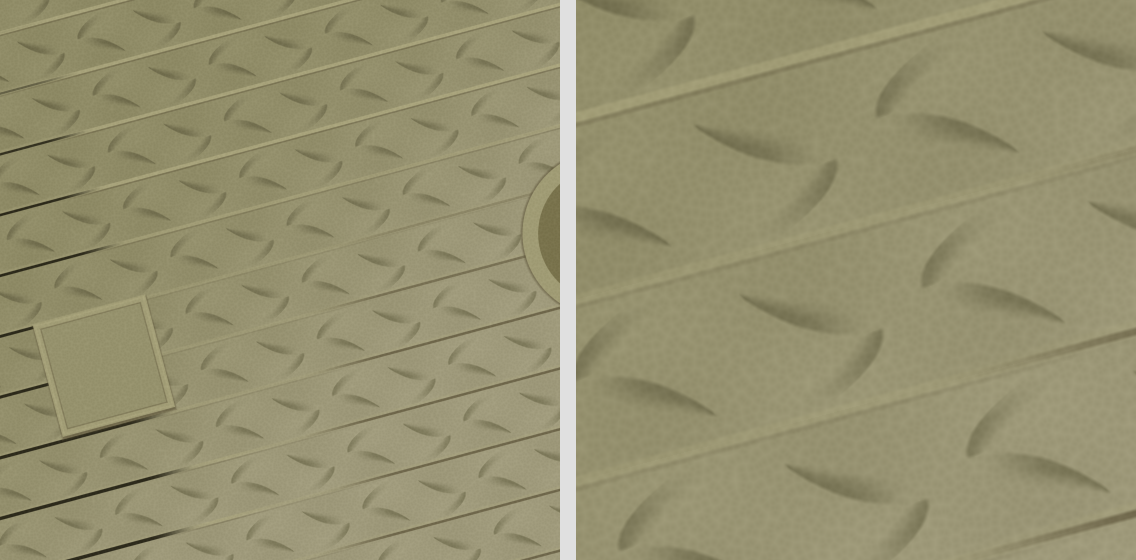
Left: the whole. Right: its middle third, enlarged.
This pattern is drawn by a WebGL 2 fragment shader. Its source:

```glsl
#version 300 es
precision highp float;
// Slanted olive ceiling panels embossed with curved fins, with a square plate and a round fitting.
uniform vec2 u_resolution;
out vec4 fragColor;

const vec3 OLIVE = vec3(0.575, 0.560, 0.415);
const vec3 PALE = vec3(0.625, 0.605, 0.485);
const vec3 CREAM = vec3(0.680, 0.660, 0.500);
const vec3 FIN_SHADE = vec3(0.415, 0.400, 0.280);
const vec3 BROWN = vec3(0.370, 0.335, 0.230);
const vec3 GAP = vec3(0.130, 0.120, 0.070);
const vec3 LENS = vec3(0.475, 0.450, 0.300);

const vec2 ALONG = vec2(0.966, 0.259);     // direction of the panels
const vec2 ACROSS = vec2(-0.259, 0.966);
const float PANEL = 0.1047;                // panel height
const float FIRST_SEAM = 0.941;            // height of seam 0 at the left edge
const float PERIOD = 2.05;                 // fin repeat, in panel heights
const vec2 FIN_ORIGIN = vec2(0.525, 0.492);
const float UPPER_SHIFT = 0.57;            // offset of the four upper panels
const vec2 PLATE_CENTER = vec2(0.1855, 0.347);
const float PLATE_HALF = 0.104;
const vec2 RING_CENTER = vec2(1.082, 0.583);
const float RING_OUTER = 0.149;
const float RING_INNER = 0.121;
const float GRAIN_SCALE = 210.0;
const float GRAIN = 0.035;

vec2 hash2(vec2 p) {
    vec3 q = fract(p.xyx * vec3(0.1031, 0.1030, 0.0973));
    q += dot(q, q.yzx + 33.33);
    return fract((q.xx + q.yz) * q.zy);
}

// Distance to the nearest scattered point
float cellular(vec2 p) {
    float nearest = 2.0;
    for (int j = -1; j <= 1; j++)
        for (int i = -1; i <= 1; i++) {
            vec2 cell = floor(p) + vec2(i, j);
            nearest = min(nearest, length(cell + hash2(cell) - p));
        }
    return nearest;
}

// Soft bar of given half width
float bar(float d, float halfWidth, float soft) {
    return 1.0 - smoothstep(halfWidth - soft, halfWidth + soft, abs(d));
}

// Upright fin and drooping leaf, each crisp on its outer edge and fading inward
float finPair(vec2 q, float soft) {
    float rise = (q.y - 0.08) / 0.35;
    float h = clamp(rise, 0.0, 1.0);
    float depth = q.x - 0.14 - 0.43 * h * h;
    float reach = 0.06 + 0.32 * sqrt(h);
    float fin = smoothstep(-soft, soft, depth) * (1.0 - smoothstep(0.0, reach, depth));
    fin *= smoothstep(-0.04, 0.06, rise) * (1.0 - smoothstep(0.35, 1.05, rise));

    float run = (q.x - 0.14) / 0.73;
    float r = clamp(run, 0.0, 1.0);
    float drop = 0.38 * pow(r, 2.2);
    depth = 0.08 - drop - q.y;
    reach = 0.16 + 0.25 * r - drop;
    float leaf = smoothstep(-soft, soft, depth) * (1.0 - smoothstep(0.2 * reach, reach, depth));
    leaf *= smoothstep(0.05, 0.65, run) * (1.0 - smoothstep(0.97, 1.02, run));
    return max(fin, leaf);
}

void main() {
    vec2 p = gl_FragCoord.xy / u_resolution;
    float soft = max(0.7 / min(u_resolution.x, u_resolution.y), 0.0013);
    float v = (FIRST_SEAM - p.y + 0.268 * p.x) * 0.966 / PANEL;

    // Lit surface and embossed fins
    float light = smoothstep(0.15, 1.5, p.x + 1.0 - p.y);
    vec3 color = mix(OLIVE - 0.012, PALE, light * light);
    float s = dot(p - FIN_ORIGIN, ALONG) / PANEL;
    s += v < 4.0 ? UPPER_SHIFT : 0.0;
    vec2 q = vec2(mod(s + 0.5 * PERIOD, PERIOD) - 0.5 * PERIOD, 0.53 - fract(v));
    float finSoft = soft / PANEL * 1.5;
    float shade = max(finPair(q, finSoft), finPair(-q, finSoft));
    color = mix(color, FIN_SHADE + 0.05 * light, 0.82 * shade);
    color += 0.012 * sin(q.x * 3.06) * sin(q.y * 5.0);

    // Seams: open gap at the left, cream lip in the middle, brown at the lower right
    float row = floor(v + 0.5);
    float above = (row - v) * PANEL;
    float jitter = hash2(vec2(row, 3.0)).x - 0.5;
    float gapEnd = 0.09 + 0.029 * row + 0.03 * jitter;
    float gap = (1.0 - smoothstep(gapEnd - 0.07, gapEnd + 0.02, p.x)) * smoothstep(-0.5, 2.5, row);
    float brown = smoothstep(3.5, 7.0, row) * smoothstep(0.54, 0.70, p.x + 0.06 * jitter);
    float lip = (1.0 - gap) * (1.0 - brown) * mix(0.8, 0.28, smoothstep(3.0, 5.0, row));
    float glint = (p.x - gapEnd - 0.06) / 0.06;
    lip += 0.35 * exp(-glint * glint) * smoothstep(6.0, 9.0, row);
    color = mix(color, CREAM, 0.35 * bar(above - 0.0045, 0.002, 0.002) * (gap + brown));
    color = mix(color, CREAM, lip * bar(above, 0.0030, soft));
    color = mix(color, BROWN, 0.55 * lip * bar(above + 0.0045, 0.0013, soft));
    color = mix(color, BROWN, 0.75 * brown * bar(above, 0.0022, soft));
    color = mix(color, GAP, 0.9 * gap * bar(above, 0.0018 + 0.00015 * row, soft));

    // Square plate with raised rim and soft shadow
    vec2 offset = p - PLATE_CENTER;
    vec2 local = vec2(dot(offset, ALONG), dot(offset, ACROSS));
    vec2 box = abs(local) - PLATE_HALF;
    float plate = max(box.x, box.y);
    vec2 shadowBox = abs(local + vec2(0.0, 0.004)) - PLATE_HALF;
    color = mix(color, BROWN, 0.7 * (1.0 - smoothstep(-0.002, 0.004, max(shadowBox.x, shadowBox.y))));
    color = mix(color, mix(OLIVE, CREAM, 0.55), 1.0 - smoothstep(-soft, soft, plate));
    color = mix(color, OLIVE + 0.012, 1.0 - smoothstep(-soft, soft, plate + 0.012));
    color = mix(color, BROWN, 0.4 * bar(plate + 0.012, 0.0012, soft));
    color = mix(color, CREAM, 0.5 * bar(plate + 0.004, 0.0015, soft));

    // Round fitting
    float radius = length(p - RING_CENTER);
    color = mix(color, BROWN, 0.6 * (1.0 - smoothstep(RING_OUTER, RING_OUTER + 0.006, radius)));
    color = mix(color, mix(OLIVE, CREAM, 0.5), 1.0 - smoothstep(-soft, soft, radius - RING_OUTER));
    color = mix(color, LENS, 1.0 - smoothstep(-soft, soft, radius - RING_INNER));

    // Fine surface grain
    color += GRAIN * (cellular(p * GRAIN_SCALE) - 0.45);
    fragColor = vec4(color, 1.0);
}
```
